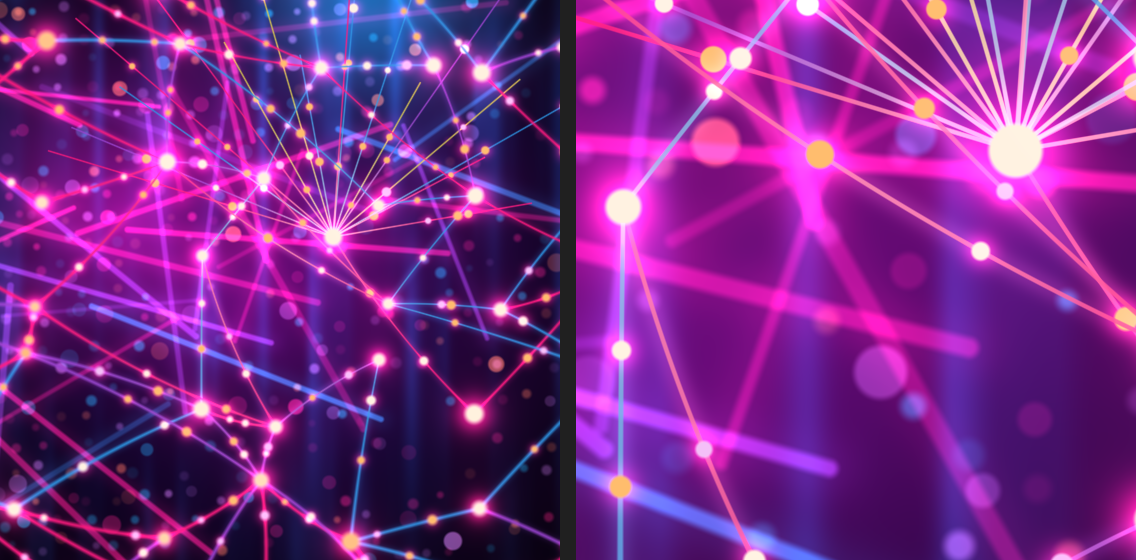
Left, the full canvas; right, a detail of the centre.
Write a Shadertoy shader that draws this background.

```glsl
// Glowing network of nodes and links over a dark violet haze with soft bokeh.
#define HUB vec2(0.595, 0.577)
#define CELL 0.2
#define RAYS 17
#define BLURRED_LINKS 36
#define LINK_WIDTH 0.0013
#define NODE_SIZE 0.0115
#define BEAD_SIZE 0.0065
#define HALO 0.75
#define PINK vec3(0.97, 0.10, 0.48)
#define BLUE vec3(0.16, 0.58, 0.88)
#define VIOLET vec3(0.58, 0.26, 0.80)
#define CREAM vec3(1.0, 0.95, 0.88)

vec3 hash3(vec2 p) {
    vec3 q = fract(vec3(p.xyx) * vec3(0.1031, 0.1030, 0.0973));
    q += dot(q, q.yxz + 33.33);
    return fract((q.xxy + q.yzz) * q.zyx);
}

float noise(vec2 p) {
    vec2 i = floor(p), f = fract(p);
    f = f * f * (3.0 - 2.0 * f);
    return mix(mix(hash3(i).x, hash3(i + vec2(1, 0)).x, f.x),
               mix(hash3(i + vec2(0, 1)).x, hash3(i + vec2(1, 1)).x, f.x), f.y);
}

float blob(vec2 p, vec2 centre, vec2 size) {
    vec2 q = (p - centre) / size;
    return exp(-dot(q, q));
}

float cover(float dist, float radius, float soft) {
    return 1.0 - smoothstep(radius - soft, radius + soft, dist);
}

// Point at fraction t along a slightly bowed link
vec2 along(vec2 a, vec2 b, float bow, float t) {
    vec2 d = b - a;
    return a + d * t + vec2(-d.y, d.x) * bow * 4.0 * t * (1.0 - t);
}

float linkDistance(vec2 p, vec2 a, vec2 b, float bow) {
    vec2 d = b - a;
    float t = clamp(dot(p - a, d) / dot(d, d), 0.0, 1.0);
    return length(p - along(a, b, bow, t));
}

vec3 linkColour(float h) {
    return h < 0.5 ? PINK : h < 0.78 ? BLUE : VIOLET;
}

vec3 dotColour(float h) {
    return h < 0.28 ? vec3(0.05, 0.68, 0.82) : h < 0.55 ? vec3(0.90, 0.12, 0.42)
         : h < 0.78 ? vec3(0.80, 0.50, 0.88) : vec3(1.0, 0.50, 0.25);
}

vec2 nodeAt(vec2 cell) {
    if (cell == vec2(2)) return HUB;
    return (cell + 0.5 + 0.75 * (hash3(cell + 31.0).xy - 0.5)) * CELL;
}

void drawLight(inout vec3 col, vec2 p, vec2 c, float r, vec3 core, vec3 halo, float soft) {
    float d = length(p - c);
    col += halo * HALO * exp(-d * d / (r * r * 3.2));
    col = mix(col, core, cover(d, r, soft));
}

void drawBeads(inout vec3 col, vec2 p, vec2 a, vec2 b, float bow, vec2 seed, float soft) {
    for (int n = 0; n < 2; n++) {
        vec3 h = hash3(seed + float(n) * 7.0);
        vec3 core = h.z < 0.5 ? vec3(1.0, 0.74, 0.42) : h.z < 0.8 ? CREAM : vec3(0.95, 0.75, 0.97);
        vec2 c = along(a, b, bow, 0.2 + 0.35 * float(n) + 0.3 * h.x);
        drawLight(col, p, c, BEAD_SIZE * (0.7 + 0.6 * h.y), core, PINK * 0.7, soft);
    }
}

vec3 bokeh(vec2 p, float scale, float soft) {
    vec3 sum = vec3(0);
    vec2 base = floor(p * scale);
    for (int k = 0; k < 9; k++) {
        vec2 cell = base + vec2(k % 3, k / 3) - 1.0;
        vec3 h = hash3(cell + scale * 3.0), g = hash3(cell + scale * 5.0 + 40.0);
        float present = step(g.x, mix(0.75, 0.3, cell.x / scale));
        float d = length(p * scale - cell - 0.2 - 0.6 * h.xy);
        sum += dotColour(h.z) * present * (0.15 + 0.6 * g.y * g.y) * cover(d, 0.12 + 0.1 * g.z, soft);
    }
    return sum;
}

void mainImage(out vec4 fragColor, in vec2 fragCoord) {
    vec2 p = fragCoord / iResolution.y;
    float px = 1.0 / iResolution.y;

    // Coloured haze with faint upright streaks
    vec3 col = vec3(0.055, 0.01, 0.15);
    float mist = 0.55 + 0.9 * noise(p * 5.0 + 3.0);
    col += vec3(0.26, 0.02, 0.25) * blob(p, vec2(0.47, 0.54), vec2(0.36, 0.28)) * mist;
    col += vec3(0.30, 0.04, 0.24) * blob(p, vec2(0.20, 0.66), vec2(0.24, 0.26)) * mist;
    col += vec3(0.03, 0.48, 0.66) * blob(p, vec2(0.66, 1.06), vec2(0.19, 0.21));
    float streak = pow(noise(vec2(p.x * 34.0, p.y * 2.5)), 3.0);
    col += vec3(0.04, 0.20, 0.40) * streak * (0.45 + 0.55 * p.y);
    col *= 0.35 + 0.65 * smoothstep(0.85, 0.35, length(p - vec2(0.48, 0.56)));

    // Out-of-focus links, crowded toward the upper left
    for (int i = 0; i < BLURRED_LINKS; i++) {
        vec3 h = hash3(vec2(i, 5)), g = hash3(vec2(i, 19));
        vec2 a = vec2(-0.1 + 0.85 * h.x * h.x, 0.25 + 0.8 * h.y);
        float angle = 6.2832 * h.z;
        vec2 b = a + vec2(cos(angle), sin(angle)) * (0.3 + 0.4 * g.x);
        float d = linkDistance(p, a, b, 0.0);
        col += linkColour(g.y) * (0.15 + 0.42 * g.z) * cover(d, 0.003 + 0.003 * g.x, 0.003);
        col += linkColour(g.y) * 0.09 * exp(-d * d / 0.0004);
    }
    col += bokeh(p, 22.0, 0.09) * 0.65 + bokeh(p + 0.37, 13.0, 0.035) * 0.8;

    // Fine rays fanning out of the hub
    for (int i = 0; i < RAYS; i++) {
        vec3 h = hash3(vec2(i, 53));
        float angle = mix(0.15, 3.0, (float(i) + h.x) / float(RAYS));
        vec2 end = HUB + vec2(cos(angle), sin(angle)) * (0.3 + 0.45 * h.y);
        float d = linkDistance(p, HUB, end, 0.0);
        vec3 tint = h.z > 0.85 ? vec3(0.85, 0.80, 0.30) : linkColour(h.z);
        tint = mix(tint, CREAM, 0.75 * blob(p, HUB, vec2(0.15)));
        col = mix(col, tint, 0.85 * cover(d, LINK_WIDTH, px));
        if (d < 0.05) drawBeads(col, p, HUB, end, 0.0, vec2(i, 71), 1.5 * px);
    }

    // Network links, wider and softer away from the hub
    float defocus = smoothstep(0.2, 0.65, length(p - HUB));
    float soft = px + 0.0018 * defocus;
    for (int k = 0; k < 192; k++) {
        vec2 cell = vec2((k / 3) % 8, k / 24) - 2.0;
        int kind = k % 3;
        vec3 h = hash3(vec2(k, 87));
        vec2 stride = kind == 0 ? vec2(1, 0) : kind == 1 ? vec2(h.x > 0.4 ? 0 : 1, 1) : vec2(h.x > 0.5 ? 2 : 1, -1);
        vec2 a = nodeAt(cell), b = nodeAt(cell + stride);
        float bow = 0.1 * (h.y - 0.5), d = linkDistance(p, a, b, bow);
        if (h.z > 0.72 || d > 0.05) continue;
        vec3 tint = mix(linkColour(h.y), CREAM, 0.6 * blob(p, vec2(0.48, 0.5), vec2(0.2)));
        col += tint * 0.16 * exp(-d * d / 0.00006);
        col = mix(col, tint, 0.85 * cover(d, LINK_WIDTH * (1.0 + 1.4 * defocus), soft));
        drawBeads(col, p, a, b, bow, vec2(k, 113), soft + px);
    }

    // Bright nodes with pink halos
    for (int k = 0; k < 49; k++) {
        vec2 cell = vec2(k % 7, k / 7) - 1.0, c = nodeAt(cell);
        float size = NODE_SIZE * (cell == vec2(2) ? 1.4 : 0.75 + 0.7 * hash3(cell + 9.0).z);
        vec3 core = mix(CREAM, vec3(1.0, 0.72, 0.45), smoothstep(0.35, 0.6, length(c - HUB)) * hash3(cell).x);
        col += PINK * 0.4 * exp(-length(p - c) / (size * 2.2));
        drawLight(col, p, c, size, core, PINK, soft + 2.0 * px);
    }
    fragColor = vec4(clamp(col, 0.0, 1.0), 1.0);
}
```
